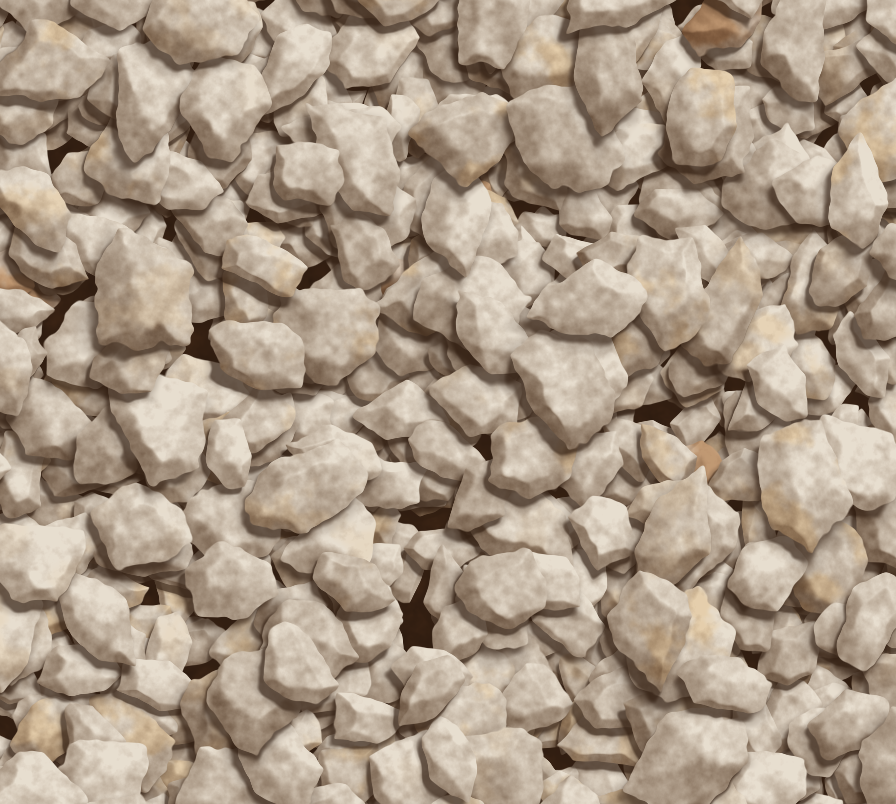
This texture is drawn by a Shadertoy shader. Its source:

```glsl
// Draws a bed of crushed pale limestone gravel, lit by sun from the upper right.

const float TAU = 6.2831853;
const int LAYERS = 7;
const vec3 CREAM = vec3(0.86, 0.815, 0.753);
const vec3 SHADOW = vec3(0.19, 0.115, 0.065);
const vec3 WARMTH = vec3(1.0, 1.1, 1.2);
const vec3 OCHRE = vec3(0.99, 0.93, 0.83);
const vec3 RUST = vec3(0.84, 0.74, 0.67);
const vec3 LIGHT = vec3(0.34, 0.53, 0.777);

float hash(vec2 p) {
    return fract(sin(dot(p, vec2(127.1, 311.7))) * 43758.5453);
}

vec2 hash2(vec2 p) {
    return vec2(hash(p), hash(p + 41.3));
}

float noise(vec2 p) {
    vec2 i = floor(p), f = fract(p);
    f = f * f * (3.0 - 2.0 * f);
    float bottom = mix(hash(i), hash(i + vec2(1, 0)), f.x);
    float top = mix(hash(i + vec2(0, 1)), hash(i + vec2(1, 1)), f.x);
    return mix(bottom, top, f.y);
}

// Two independent noises around zero
vec2 noise2(vec2 p) {
    return vec2(noise(p), noise(p + 50.0)) - 0.5;
}

float fbm(vec2 p) {
    float sum = 0.0, gain = 0.5;
    for (int i = 0; i < 4; i++) {
        sum += gain * noise(p);
        p = mat2(1.6, 1.2, -1.2, 1.6) * p + 7.7;
        gain *= 0.5;
    }
    return sum / 0.9375;
}

mat2 rotation(float angle) {
    float c = cos(angle), s = sin(angle);
    return mat2(c, s, -s, c);
}

// Soft minimum of cut planes: xy = slope of the surface, z = height (0 at the rim)
vec3 stoneSurface(vec2 q, vec2 seed, float sharpness) {
    vec2 tilt = (hash2(seed + 3.1) - 0.5) * 0.6;
    float weight = exp(-sharpness * (0.45 + dot(tilt, q)));
    float total = weight;
    vec2 slope = tilt * weight;
    for (int k = 0; k < 7; k++) {
        vec2 r = hash2(seed + float(k) * 5.7 + 11.0);
        float angle = (float(k) + 0.9 * r.x) * TAU / 7.0;
        vec2 dir = vec2(cos(angle), sin(angle));
        float steep = mix(0.55, 1.9, r.y);
        float reach = 0.77 + 0.33 * hash(seed + float(k) * 2.3 + 29.0);
        weight = exp(-sharpness * steep * (reach - dot(q, dir)));
        total += weight;
        slope -= dir * steep * weight;
    }
    return vec3(slope / total, -log(total) / sharpness);
}

// Colour of one stone under the sun; grain comes from the canvas position
vec3 stoneColor(vec2 uv, vec2 slope, vec2 seed) {
    vec2 shift = hash2(seed + 61.0) * 19.0;
    float mottle = fbm(uv * 30.0 + shift) - 0.5;
    float grain = fbm(uv * 95.0 + shift) - 0.5;
    vec2 bumps = noise2(uv * 38.0 + shift) * 0.35 + noise2(uv * 105.0 + shift) * 0.35;
    vec3 normal = normalize(vec3(bumps - slope, 1.0));
    float sun = max(dot(normal, LIGHT), 0.0);
    float tone = 0.53 + 0.53 * sun;
    tone += 0.15 * (hash(seed + 71.0) - 0.6) + 0.12 * mottle + 0.30 * grain;
    vec3 color = mix(SHADOW, CREAM, pow(vec3(clamp(tone, 0.0, 1.07)), WARMTH));

    // Faint iron stains on some stones, a few of them brown throughout
    float kind = hash(seed + 83.0);
    float stain = smoothstep(0.45, 0.72, fbm(uv * 24.0 + shift + 5.0));
    color *= mix(vec3(1.0), OCHRE, stain * smoothstep(0.4, 0.9, kind));
    color *= mix(vec3(1.0), RUST, step(0.975, kind) * (0.4 + 0.6 * stain));
    return color;
}

// Paints one scattered layer of stones, with its shadows, over what lies below
vec3 paintLayer(vec3 color, vec2 uv, float layer, float cellSize, float density, float pixel) {
    mat2 turn = rotation(layer * 2.1 + 0.4);
    vec2 grid = turn * uv / cellSize + layer * 13.7;
    vec2 rough = noise2(uv * 40.0) * 0.15 + noise2(uv * 100.0) * 0.07;
    for (int y = -1; y <= 1; y++)
    for (int x = -1; x <= 1; x++) {
        vec2 cell = floor(grid) + vec2(x, y);
        vec2 seed = cell + layer * 57.0;
        if (hash(seed + 7.0) > density) continue;
        vec2 center = cell + 0.5 + (hash2(seed) - 0.5) * 0.55;
        float radius = mix(0.40, 0.64, hash(seed + 17.0));
        vec2 size = radius * vec2(1.1, mix(0.58, 1.0, hash(seed + 23.0)));
        mat2 spin = rotation(TAU * hash(seed + 37.0));
        vec2 q = spin * (grid - center) / size + rough;
        if (dot(q, q) > 3.6) continue;

        // Sharp shadow away from the sun, within a faint wider one
        vec2 toSun = spin * (turn * vec2(0.06, 0.10)) / size;
        float blocker = stoneSurface(q + toSun, seed, 12.0).z;
        float shade = 0.46 * smoothstep(-0.07, 0.07, blocker);
        shade += 0.24 * smoothstep(-0.30, 0.05, blocker);
        color = mix(color, SHADOW, shade);

        vec3 surface = stoneSurface(q, seed, 26.0);
        float blur = 0.8 * pixel / (cellSize * radius);
        float edge = surface.z / max(length(surface.xy), 0.4);
        float cover = smoothstep(-blur, blur, edge);
        if (cover > 0.0) {
            vec2 slope = (surface.xy * spin) * turn;
            color = mix(color, stoneColor(uv, slope, seed), cover);
        }
    }
    return color;
}

void mainImage(out vec4 fragColor, in vec2 fragCoord) {
    vec2 uv = fragCoord / iResolution.y;
    float pixel = 1.0 / iResolution.y;
    vec3 color = SHADOW * (0.8 + 0.5 * fbm(uv * 60.0));

    // Small crowded stones lie below, large sparse ones on top
    for (int i = 0; i < LAYERS; i++) {
        float rise = float(i) / float(LAYERS - 1);
        float cellSize = mix(0.078, 0.122, rise * rise);
        float density = mix(0.95, 0.34, rise);
        color = paintLayer(color, uv, float(i), cellSize, density, pixel);
    }
    fragColor = vec4(color, 1.0);
}
```
